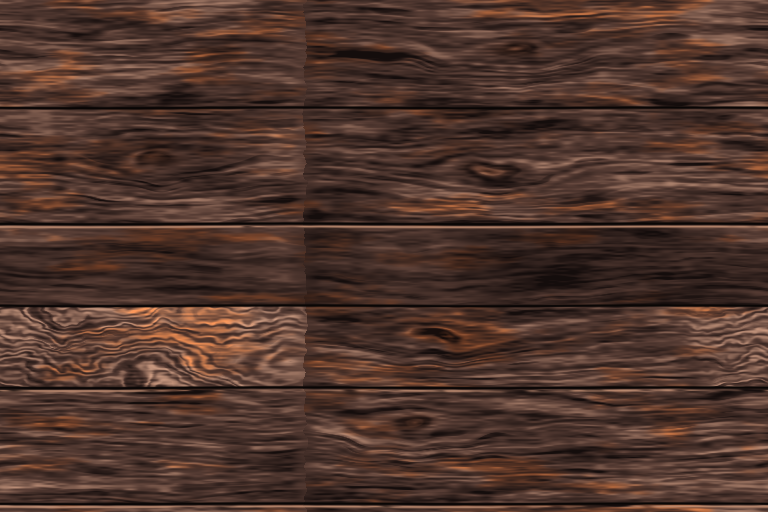
Write a WebGL 1 fragment shader that draws this texture.

```glsl
precision highp float;
// Five weathered, dark brown boards stacked across a tile that wraps on both axes.
// A height-like grain field, bent by noise and knots, is sliced into growth lines;
// tone, warm stain, fibres, dark gaps and worn bright edges are layered on top.
uniform vec2 u_resolution;

const float ASPECT = 1.5;        // tile width over height
const float JOINT_X = 0.397;     // where the grain breaks, share of width
const float FIRST_GAP = 0.016;   // height of the lowest gap
const float NARROW = 0.16;       // height of boards 1 and 2
const float WIDE = (1.0 - 2.0 * NARROW) / 3.0;
const float GAP_HALF = 0.0024;
const float PALE_BOARD = 1.0;
const float DARK_BOARD = 2.0;
const vec2 KNOT_SIZE = vec2(0.105, 0.034);
const float GRAIN_CONTRAST = 0.56;
const float PATCH_CONTRAST = 0.46;
const vec3 SHADOW = vec3(0.080, 0.050, 0.047);
const vec3 BROWN = vec3(0.345, 0.240, 0.207);
const vec3 PALE = vec3(0.80, 0.61, 0.51);
const vec3 STAIN = vec3(1.24, 0.98, 0.70);
const vec3 GAP_COLOR = vec3(0.035, 0.022, 0.020);
const vec3 EDGE_COLOR = vec3(0.76, 0.56, 0.45);

float hash(vec2 p) { return fract(sin(dot(p, vec2(127.1, 311.7))) * 43758.55); }

float noise(vec2 p) {
  vec2 i = floor(p), f = fract(p);
  f = f * f * (3.0 - 2.0 * f);
  return mix(mix(hash(i), hash(i + vec2(1.0, 0.0)), f.x),
             mix(hash(i + vec2(0.0, 1.0)), hash(i + 1.0), f.x), f.y);
}

float fbm(vec2 p) {
  float sum = 0.0, amp = 0.5;
  for (int i = 0; i < 4; i++) {
    sum += amp * noise(p);
    p = p * 2.03 + 17.3;
    amp *= 0.5;
  }
  return sum;
}

float isBoard(float board, float id) { return 1.0 - step(0.5, abs(board - id)); }

float boardHeight(float id) { return abs(id - 1.5) < 1.0 ? NARROW : WIDE; }

void main() {
  vec2 uv = gl_FragCoord.xy / u_resolution;
  float pixel = 1.0 / u_resolution.y;

  // Wrapped coordinates: the only grain break is a ragged upright joint
  float along = fract(uv.x - JOINT_X + 0.012 * (fbm(vec2(uv.y * 70.0, 3.0)) - 0.5));
  float up = fract(uv.y - FIRST_GAP + 0.0007 * sin(uv.x * 12.566));
  vec2 p = vec2(along * ASPECT, up);

  // Find the board and its lower edge
  float id = 0.0, base = 0.0, sum = 0.0;
  for (int i = 0; i < 5; i++) {
    if (up >= sum) { id = float(i); base = sum; }
    sum += boardHeight(float(i));
  }
  float height = boardHeight(id);
  float fromBase = up - base;
  float fromTop = height - fromBase;
  float pale = isBoard(PALE_BOARD, id);
  float dark = isBoard(DARK_BOARD, id);
  float figured = pale * smoothstep(0.44, 0.54, along + 0.1 * (fbm(p * 12.0) - 0.5));
  vec2 seed = vec2(id * 13.7, id * 29.3);

  // Grain field: gentle waves, turned into closed rings around the knots
  float field = up + 0.06 * (fbm(p * vec2(3.0, 9.0) + seed) - 0.5);
  field += figured * 0.11 * (fbm(p * vec2(10.0, 13.0) + seed) - 0.5);
  float knots = 0.0, core = 0.0;
  for (int k = 0; k < 2; k++) {
    float second = float(k);
    float arch = second * pale;
    vec2 center = mix(vec2(0.14 + 0.03 * id, 0.58 + 0.12 * cos(id)),
                      vec2(1.07 - 0.085 * id, 0.25 + 0.1 * id), second);
    center = vec2(center.x * ASPECT, base + center.y * height);
    vec2 size = KNOT_SIZE * vec2(1.0, 1.0 + 0.5 * arch);
    float strength = mix(1.0 - 0.6 * dark, mod(id, 2.0), second);
    vec2 d = (p - center) / size;
    d += 0.5 * (vec2(noise(p * 16.0 + seed), noise(p * 19.0 - seed)) - 0.5);
    float weight = strength * exp(-0.5 * dot(d, d));
    field = mix(field, center.y + length(d) * size.y, weight);
    knots += weight;
    core += strength * (1.0 - arch) * exp(-7.0 * dot(d, d));
  }

  // Growth lines, irregular streaks, short cracks and fine fibres
  float broad = smoothstep(0.1, 0.9, noise(vec2(p.x * 2.5, field * 80.0) + seed));
  float fine = smoothstep(0.1, 0.9, noise(vec2(p.x * 9.0, field * 190.0) + seed));
  float rings = 0.5 + 0.5 * sin(field * 440.0 + 2.5 * broad);
  float fibre = noise(vec2(p.x * 45.0, up * 280.0) + seed);
  float crack = smoothstep(0.66, 0.86, noise(vec2(p.x * 11.0, field * 125.0) - seed));
  float ringShare = clamp(0.1 + 0.4 * knots + 0.4 * figured, 0.0, 0.6);
  float grain = mix(0.42 * broad + 0.58 * fine, rings, ringShare) - 0.5;
  grain += 0.5 * (fibre - 0.5) - 0.36 * crack * (1.0 - 0.5 * figured);
  float patches = fbm(p * vec2(4.0, 12.0) + seed + 40.0) - 0.47;

  // Tone: board shade, wear, and a softened shadow beside the joint
  float joint = smoothstep(0.0, 0.02, min(along, 1.0 - along));
  float tone = 0.44 + 0.04 * pale - 0.12 * dark + 0.12 * figured;
  tone += grain * GRAIN_CONTRAST * mix(0.4, 1.0, joint) * (1.0 - 0.35 * dark + 0.1 * figured);
  tone += patches * PATCH_CONTRAST * mix(0.5, 1.0, joint);
  tone -= 0.09 * exp(-along * 9.0) + 0.08 * core + 0.10 * exp(-fromBase * 80.0);

  vec3 color = mix(SHADOW, BROWN, clamp(tone * 2.0, 0.0, 1.0));
  color = mix(color, PALE, clamp(tone * 2.0 - 1.0, 0.0, 1.0));
  float stain = smoothstep(0.5, 0.72, fbm(p * vec2(7.0, 26.0) + seed + 80.0));
  color *= mix(vec3(1.0), STAIN, clamp(stain * (0.6 + grain) + 0.5 * core, 0.0, 1.0));

  // Worn bright upper edges, then the dark gaps between boards
  float wear = smoothstep(0.2, 0.7, noise(vec2(p.x * 7.0, id * 5.0)) + 0.4 * fibre);
  float edge = exp(-pow((fromTop - 0.0058) / 0.0024, 2.0)) * wear;
  color = mix(color, EDGE_COLOR, edge * mix(0.85, 0.12, mod(id, 2.0)));
  float gap = 1.0 - smoothstep(GAP_HALF - pixel, GAP_HALF + pixel, min(fromBase, fromTop));
  gl_FragColor = vec4(mix(color, GAP_COLOR, gap), 1.0);
}
```
